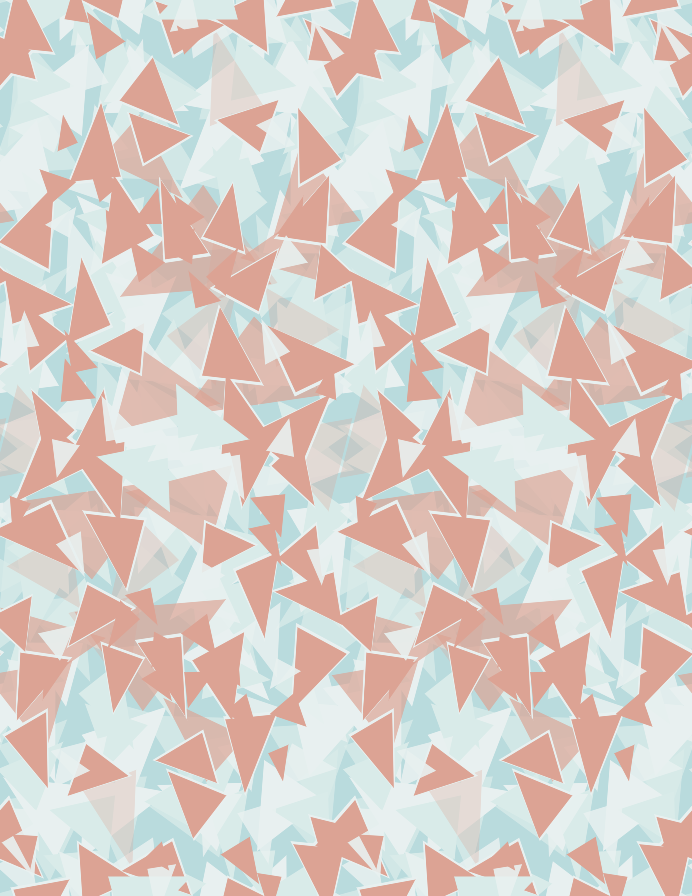
This pattern is drawn by a WebGL 1 fragment shader. Its source:

```glsl
precision highp float;
uniform vec2 u_resolution;

const vec3 SKY = vec3(0.725, 0.857, 0.868);
const vec3 MINT = vec3(0.850, 0.922, 0.914);
const vec3 WHITE = vec3(0.910, 0.943, 0.940);
const vec3 CORAL = vec3(0.863, 0.640, 0.580);
const float REPEATS = 2.0; // tiles across the canvas

// Four random values per cell
vec4 hash4(vec2 cell, float seed) {
  vec4 k = vec4(dot(cell, vec2(127.1, 311.7)), dot(cell, vec2(269.5, 183.3)),
                dot(cell, vec2(419.2, 371.9)), dot(cell, vec2(73.7, 157.3)));
  return fract(sin(k + seed * vec4(17.3, 31.7, 11.9, 23.1)) * 43758.5453);
}

vec2 rotate(vec2 p, float angle) {
  float c = cos(angle), s = sin(angle);
  return vec2(c * p.x - s * p.y, s * p.x + c * p.y);
}

// Signed distance to the line a-b, negative on its left
float edge(vec2 p, vec2 a, vec2 b) {
  vec2 d = normalize(b - a);
  return dot(p - a, vec2(d.y, -d.x));
}

// Counter-clockwise triangle with sharp corners
float triangle(vec2 p, vec2 a, vec2 b, vec2 c) {
  return max(edge(p, a, b), max(edge(p, b, c), edge(p, c, a)));
}

// Irregular triangle, mostly pointing upwards
float shard(vec2 p, vec2 size, vec4 shape, float turn) {
  vec2 s = size * mix(vec2(0.7), vec2(1.25), shape.xy);
  float lean = (shape.z - 0.5) * 1.1;
  float slope = (shape.w - 0.5) * 0.5;
  return triangle(rotate(p, turn),
                  vec2(-s.x, -s.y * (1.0 + slope)),
                  vec2(s.x, -s.y * (1.0 - slope)),
                  vec2(s.x * lean, s.y));
}

// One layer of shards; share is the fraction of cells that are filled.
// The layer repeats along x and has half-turn symmetry about the centre.
vec3 scatter(vec3 base, vec2 p, float columns, float seed, float share,
             vec2 size, vec4 tint) {
  float scale = columns * REPEATS;
  float pixel = scale / u_resolution.x;
  vec2 grid = p * scale;
  vec2 home = floor(grid);
  for (int j = -1; j <= 1; j++) {
    for (int i = -1; i <= 1; i++) {
      vec2 cell = home + vec2(float(i), float(j));
      vec2 local = grid - cell - 0.5;
      if (cell.y < 0.0) {
        cell = -1.0 - cell;
        local = -local;
      }
      cell.x = mod(cell.x, columns);
      vec4 place = hash4(cell, seed);
      vec4 shape = hash4(cell, seed + 5.7);
      vec2 center = (place.xy - 0.5) * 0.65;
      float d = shard(local - center, size, shape, (place.z - 0.5) * 1.5);
      float cover = 1.0 - smoothstep(-0.5 * pixel, 0.5 * pixel, d);
      base = mix(base, tint.rgb, cover * tint.a * step(place.w, share));
    }
  }
  return base;
}

void main() {
  vec2 p = (gl_FragCoord.xy - 0.5 * u_resolution) / u_resolution.x;
  vec3 color = SKY;

  // Pale ground
  color = scatter(color, p, 4.0, 1.0, 0.75, vec2(0.46, 0.52), vec4(MINT, 0.75));
  color = scatter(color, p, 4.0, 2.0, 0.70, vec2(0.44, 0.50), vec4(WHITE, 1.0));
  color = scatter(color, p, 5.0, 3.0, 0.65, vec2(0.42, 0.52), vec4(MINT, 1.0));
  color = scatter(color, p, 6.0, 4.0, 0.50, vec2(0.45, 0.50), vec4(WHITE, 0.85));

  // Large translucent shards
  color = scatter(color, p, 4.0, 5.0, 0.20, vec2(0.45, 0.50), vec4(CORAL, 0.28));
  color = scatter(color, p, 3.0, 6.0, 0.48, vec2(0.54, 0.36), vec4(CORAL, 0.68));

  // Solid shards with a pale rim
  color = scatter(color, p, 5.0, 7.0, 0.85, vec2(0.43, 0.51), vec4(WHITE, 1.0));
  color = scatter(color, p, 5.0, 7.0, 0.85, vec2(0.39, 0.47), vec4(CORAL, 1.0));

  // Pale overlaps and small accents
  color = scatter(color, p, 4.0, 8.0, 0.12, vec2(0.40, 0.48), vec4(MINT, 1.0));
  color = scatter(color, p, 8.0, 9.0, 0.12, vec2(0.42, 0.46), vec4(WHITE, 0.9));
  color = scatter(color, p, 8.0, 10.0, 0.18, vec2(0.34, 0.42), vec4(CORAL, 1.0));

  gl_FragColor = vec4(color, 1.0);
}
```
